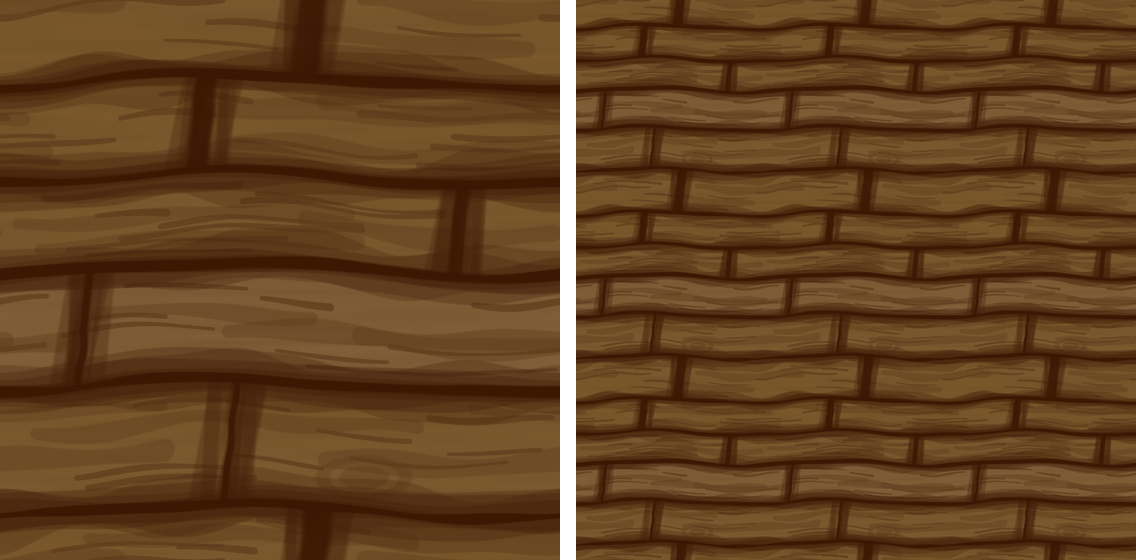
Left: one tile. Right: repeated 3 by 3.
Give the GLSL for this texture, as a three.js fragment shader.

```glsl
varying vec2 vUv;

const float TAU = 6.2831853;
const vec3 GAP = vec3(0.225, 0.090, 0.005);
const vec3 SHADE = vec3(0.255, 0.120, 0.030);
const vec3 GRAIN = vec3(0.365, 0.230, 0.105);
const vec3 OLIVE = vec3(0.465, 0.335, 0.165);
const vec3 TAN = vec3(0.490, 0.360, 0.215);

float hash(vec2 p) {
  vec3 q = fract(vec3(p.xyx) * 0.1031);
  q += dot(q, q.yzx + 33.33);
  return fract((q.x + q.y) * q.z);
}

// Value noise that wraps after a whole number of cells
float noise(vec2 p, vec2 period) {
  vec2 i = floor(p), f = fract(p);
  f = f * f * (3.0 - 2.0 * f);
  vec2 a = mod(i, period), b = mod(i + 1.0, period);
  return mix(mix(hash(a), hash(vec2(b.x, a.y)), f.x),
             mix(hash(vec2(a.x, b.y)), hash(b), f.x), f.y);
}

// Shortest signed distance on the repeating axis
float wrap(float d) { return d - floor(d + 0.5); }

float cover(float d, float soft) { return 1.0 - smoothstep(-soft, soft, d); }

// Bottom edge, height, joint position, half width of the joint's core
vec4 plankAt(float id) {
  if (id < 0.5) return vec4(0.087, 0.223, 0.412, 0.006);
  if (id < 1.5) return vec4(0.310, 0.208, 0.152, 0.007);
  if (id < 2.5) return vec4(0.518, 0.163, 0.820, 0.013);
  if (id < 3.5) return vec4(0.681, 0.174, 0.360, 0.019);
  return vec4(0.855, 0.232, 0.555, 0.026);
}

// Round-ended, gently curved brush stroke
float stroke(vec2 p, float id, float k, float height, float wide) {
  vec2 seed = vec2(id * 17.0 + k, 41.0 + wide * 30.0);
  float r = hash(seed), s = hash(seed + 7.3), t = hash(seed + 13.7);
  float dx = wrap(p.x - r);
  float halfLen = mix(0.06 + 0.17 * s, 0.18 + 0.18 * s, wide);
  float level = height * mix(0.14 + 0.72 * (k + t) / 8.0, 0.15 + 0.7 * t, wide);
  float bend = 0.005 * sin(dx * (12.0 + 10.0 * t) + r * TAU) + (s - 0.5) * 0.05 * dx;
  float radius = mix(0.0035 + 0.0035 * t, 0.012 + 0.012 * r, wide);
  radius *= 0.8 + 0.2 * sin(dx * 19.0 + s * TAU);
  return length(vec2(max(abs(dx) - halfLen, 0.0), p.y - level - bend)) - radius;
}

void main() {
  vec2 uv = vUv;

  // Hand-drawn sway of the seams
  float y = uv.y - 0.013 * sin(TAU * (uv.x - 0.15))
    - 0.004 * sin(TAU * (2.0 * uv.x + 2.0 * uv.y))
    - 0.006 * (noise(uv * vec2(9.0, 5.0), vec2(9.0, 5.0)) - 0.5);

  // Plank under this point
  float id = 0.0, h = 0.0;
  vec4 plank = plankAt(0.0);
  for (int i = 0; i < 5; i++) {
    vec4 candidate = plankAt(float(i));
    float up = fract(y - candidate.x);
    if (up < candidate.y) {
      plank = candidate;
      id = float(i);
      h = up;
    }
  }
  vec2 p = vec2(uv.x, h);

  // Flat wood tone with faint bristle marks
  float lightness = abs(id - 1.0) < 0.5 ? 0.95 : 0.4 * hash(vec2(id, 5.0));
  lightness += 0.5 * (noise(uv * vec2(3.0, 11.0), vec2(3.0, 11.0)) - 0.5);
  vec3 color = mix(OLIVE, TAN, clamp(lightness, 0.0, 1.0));
  color *= 0.97 + 0.06 * noise(uv * vec2(5.0, 90.0), vec2(5.0, 90.0));

  // Broad washes, then narrow grain
  for (int i = 0; i < 3; i++)
    color = mix(color, GRAIN, 0.4 * cover(stroke(p, id, float(i), plank.y, 1.0), 0.002));
  for (int i = 0; i < 8; i++)
    color = mix(color, GRAIN, 0.68 * cover(stroke(p, id, float(i), plank.y, 0.0), 0.0013));

  // Faint knot in the lowest plank
  if (id < 0.5) {
    float knot = length((uv - vec2(0.65, 0.147)) / vec2(0.09, 0.042));
    float rings = cover(abs(knot - 0.82) - 0.14, 0.04) + cover(knot - 0.5, 0.04);
    color = mix(color, GRAIN, 0.35 * rings);
  }

  // Layered shading along both long edges
  float above = step(plank.y * 0.5, h);
  float edge = min(h, plank.y - h);
  for (int i = 0; i < 5; i++) {
    float k = float(i);
    float row = id * 12.0 + above * 6.0 + k;
    float ragged = noise(vec2(uv.x * (3.0 + k), row), vec2(3.0 + k, 64.0));
    float reach = (0.009 + 0.009 * k) * (0.4 + 1.15 * ragged);
    color = mix(color, SHADE, (0.46 - 0.05 * k) * cover(edge - reach, 0.002));
  }

  // Overlapping upright strokes at the joint
  float fromMiddle = h - plank.y * 0.5;
  float across = wrap(uv.x - plank.z - 0.12 * fromMiddle);
  for (int i = 0; i < 7; i++) {
    vec2 seed = vec2(id * 9.0 + float(i), 77.0);
    float r = hash(seed), s = hash(seed + 3.1);
    float center = (r - 0.5) * 0.085 + (s - 0.5) * 0.22 * fromMiddle;
    float d = abs(across - center) - (0.009 + 0.016 * s);
    color = mix(color, SHADE, 0.32 * cover(d, 0.0035));
  }
  float wiggle = 0.006 * (noise(vec2(uv.y * 24.0, id), vec2(24.0, 8.0)) - 0.5);
  float core = abs(across + wiggle) - plank.w;
  color = mix(color, GAP, 0.88 * cover(core, 0.001 + 0.3 * plank.w));

  // Dark gap between planks
  float seam = mod(id + above, 5.0);
  float thickness = 0.004 + 0.007 * noise(vec2(uv.x * 7.0, seam), vec2(7.0, 8.0));
  color = mix(color, GAP, 0.95 * cover(edge - thickness, 0.0018));

  gl_FragColor = vec4(color, 1.0);
}
```
